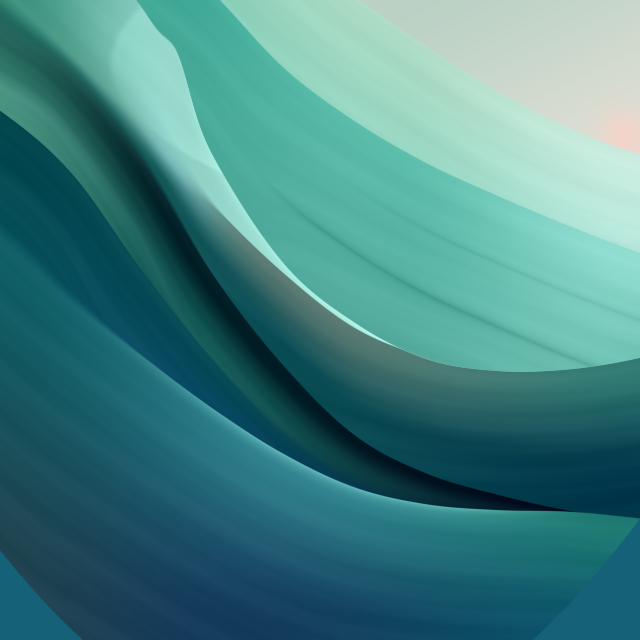
Give the GLSL for this background, as a three.js fragment shader.

```glsl
varying vec2 vUv;

// Cubic weights of four evenly spaced knots
vec4 knotWeights(vec4 offset) {
  vec4 t = min(abs(offset), 2.0);
  vec4 inner = (1.5 * t - 2.5) * t * t + 1.0;
  vec4 outer = ((2.5 - 0.5 * t) * t - 4.0) * t + 2.0;
  return mix(inner, outer, step(1.0, t));
}

// Height of a smooth curve through twelve knots
float spline(float x, vec4 a, vec4 b, vec4 c) {
  vec4 offset = vec4(x * 9.0 + 1.0) - vec4(0.0, 1.0, 2.0, 3.0);
  return dot(a, knotWeights(offset)) + dot(b, knotWeights(offset - 4.0))
       + dot(c, knotWeights(offset - 8.0));
}

// Depth below a curve: x is vertical, y is perpendicular
vec2 depthBelow(vec2 p, vec4 a, vec4 b, vec4 c) {
  float height = spline(p.x, a, b, c);
  float slope = (spline(p.x + 0.002, a, b, c) - height) / 0.002;
  float depth = height - p.y;
  return vec2(depth, depth / sqrt(1.0 + slope * slope));
}

float cover(float depth, float softness) {
  return smoothstep(-softness, softness, depth);
}

// Position between an upper and a lower edge
float between(vec2 upper, vec2 lower) {
  return clamp(upper.x / max(upper.x - lower.x, 0.002), 0.0, 1.0);
}

vec3 ramp(float x, float middle, vec3 left, vec3 centre, vec3 right) {
  vec3 start = mix(left, centre, smoothstep(0.0, middle, x));
  return mix(start, right, smoothstep(middle, 1.0, x));
}

// Fine silk grain that follows an edge
float grain(float depth, float x, float strength) {
  float wave = sin(depth * 85.0 + 2.0 * sin(x * 4.0));
  wave += 0.6 * sin(depth * 173.0 + x * 5.0) + 0.3 * sin(depth * 391.0 - x * 7.0);
  return wave * strength;
}

float glow(float distance, float width) {
  return exp(-abs(distance) / width);
}

void main() {
  vec2 p = vUv;
  float x = p.x;
  float edge = 0.0012;

  // Edges of the folds, from back to front
  float bulge = 0.04 * exp(-pow((x - 0.278) / 0.025, 2.0));
  vec2 mist = depthBelow(p, vec4(1.62, 1.52, 1.42, 1.31), vec4(1.21, 1.10, 1.005, 0.927), vec4(0.857, 0.80, 0.758, 0.733));
  vec2 sheet = depthBelow(p, vec4(1.43, 1.33, 1.22, 1.11), vec4(1.01, 0.893, 0.81, 0.745), vec4(0.694, 0.647, 0.605, 0.57));
  vec2 crest = depthBelow(p - vec2(0.0, bulge), vec4(1.195, 1.143, 1.078, 0.987), vec4(0.755, 0.587, 0.495, 0.439), vec4(0.4205, 0.423, 0.441, 0.473));
  vec2 fold = depthBelow(p, vec4(1.124, 1.026, 0.922, 0.811), vec4(0.68, 0.572, 0.487, 0.443), vec4(0.427, 0.43, 0.448, 0.48));
  vec2 valley = depthBelow(p, vec4(1.065, 0.971, 0.889, 0.753), vec4(0.57, 0.427, 0.319, 0.26), vec4(0.227, 0.202, 0.1875, 0.18));
  vec2 deep = depthBelow(p, vec4(0.889, 0.827, 0.73, 0.577), vec4(0.4375, 0.3255, 0.253, 0.215), vec4(0.199, 0.193, 0.167, 0.154));
  vec2 front = depthBelow(p, vec4(0.74, 0.638, 0.536, 0.444), vec4(0.361, 0.29, 0.238, 0.212), vec4(0.203, 0.2005, 0.19, 0.177));

  // Pale sky with a warm spot
  vec3 color = mix(vec3(0.73, 0.82, 0.77), vec3(0.87, 0.87, 0.83), smoothstep(0.0, 0.45, (x - 0.6) * 0.5 + (1.0 - p.y)));
  color = mix(color, vec3(0.98, 0.82, 0.78), 0.8 * exp(-dot(p - vec2(0.975, 0.79), p - vec2(0.975, 0.79)) / 0.0014));

  // Light mint band
  vec3 top = ramp(x, 0.6, vec3(0.52, 0.78, 0.68), vec3(0.68, 0.86, 0.77), vec3(0.80, 0.93, 0.88));
  vec3 low = ramp(x, 0.6, vec3(0.42, 0.75, 0.65), vec3(0.59, 0.84, 0.76), vec3(0.71, 0.91, 0.86));
  vec3 layer = mix(top, low, between(mist, sheet)) + grain(mist.y, x, 0.008);
  color = mix(color, layer, cover(mist.y, edge));

  // Broad teal sheet with two creases
  top = ramp(x, 0.6, vec3(0.14, 0.59, 0.52), vec3(0.36, 0.74, 0.67), vec3(0.58, 0.88, 0.83));
  low = ramp(x, 0.6, vec3(0.24, 0.66, 0.58), vec3(0.33, 0.67, 0.62), vec3(0.44, 0.77, 0.71));
  layer = mix(top, low, between(sheet, crest)) + grain(sheet.y, x, 0.008);
  layer -= 0.09 * glow(sheet.x - 0.205, 0.006) * smoothstep(0.35, 0.55, x);
  layer -= 0.07 * glow(sheet.x - 0.105, 0.005) * smoothstep(0.5, 0.75, x);
  color = mix(color, layer, cover(sheet.y, edge));

  // Bright ribbon along the crest
  layer = ramp(x, 0.27, vec3(0.22, 0.57, 0.49), vec3(0.56, 0.82, 0.77), vec3(0.66, 0.92, 0.88));
  float lobe = x - 0.173 - 6.0 * (p.y - 0.9) * (p.y - 0.9);
  layer += 0.06 * cover(lobe, 0.008) * exp(-max(lobe, 0.0) * 8.0);
  layer += 0.10 * glow(crest.y, 0.012) * smoothstep(0.25, 0.38, x);
  color = mix(color, layer + grain(fold.y, x, 0.006), cover(crest.y, edge));

  // Shaded face of the main wave
  top = ramp(x, 0.45, vec3(0.27, 0.59, 0.51), vec3(0.36, 0.48, 0.45), vec3(0.20, 0.49, 0.46));
  top = mix(top, vec3(0.43, 0.69, 0.70), exp(-pow((x - 0.27) / 0.07, 2.0)));
  low = ramp(x, 0.45, vec3(0.13, 0.42, 0.38), vec3(0.04, 0.30, 0.33), vec3(0.0, 0.21, 0.29));
  layer = mix(top, low, smoothstep(0.0, 0.8, between(fold, valley))) + grain(fold.y, x, 0.009);
  float foldSoftness = mix(0.045, edge, smoothstep(0.2, 0.36, x));
  color = mix(color, layer, cover(fold.y, foldSoftness) * cover(crest.y, edge));

  // Dark valley rising into green folds
  top = ramp(x, 0.3, vec3(0.13, 0.38, 0.34), vec3(0.0, 0.11, 0.14), vec3(0.0, 0.02, 0.09));
  low = ramp(x, 0.3, vec3(0.28, 0.57, 0.50), vec3(0.07, 0.34, 0.33), vec3(0.0, 0.05, 0.13));
  layer = mix(top, low, smoothstep(0.1, 0.85, between(valley, deep)));
  layer += grain(valley.y, x, 0.016) * (1.0 - smoothstep(0.3, 0.65, x));
  color = mix(color, layer, cover(valley.y, mix(0.015, edge, smoothstep(0.1, 0.35, x))));

  // Deep blue-green sheet
  top = ramp(x, 0.3, vec3(0.0, 0.26, 0.29), vec3(0.02, 0.29, 0.33), vec3(0.0, 0.03, 0.10));
  low = ramp(x, 0.3, vec3(0.03, 0.32, 0.36), vec3(0.03, 0.29, 0.39), vec3(0.0, 0.05, 0.13));
  layer = mix(top, low, between(deep, front)) + grain(deep.y, x, 0.010);
  color = mix(color, layer, cover(deep.y, mix(edge, 0.012, smoothstep(0.3, 0.55, x))));

  // Front wave with a lit rim
  top = ramp(x, 0.45, vec3(0.06, 0.37, 0.40), vec3(0.19, 0.51, 0.56), vec3(0.12, 0.48, 0.45));
  low = ramp(x, 0.35, vec3(0.13, 0.26, 0.31), vec3(0.08, 0.23, 0.36), vec3(0.04, 0.34, 0.42));
  layer = mix(top, low, smoothstep(0.0, 0.95, front.x / max(front.x + p.y, 0.002)));
  layer += grain(front.y, x, 0.008);
  float rim = smoothstep(0.1, 0.45, x) * (1.0 - smoothstep(0.7, 0.95, x));
  layer += vec3(0.20, 0.22, 0.18) * rim * glow(front.y, 0.009);
  color = mix(color, layer, cover(front.y, mix(0.014, edge, smoothstep(0.05, 0.25, x))));

  // Corner fold
  float corner = 0.14 - 1.25 * x + 1.3 * x * x - p.y;
  color = mix(color, vec3(0.08, 0.38, 0.47), cover(corner * 0.65, edge));

  gl_FragColor = vec4(clamp(color, 0.0, 1.0), 1.0);
}
```
